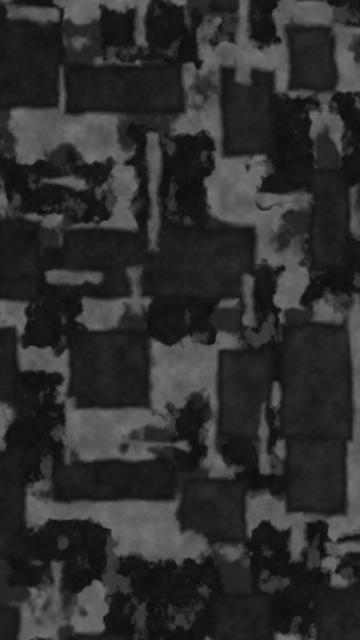
Give the GLSL for this texture, as a Shadertoy shader.

```glsl
#define CELL vec2(0.30, 0.38)
#define HALF_MIN vec2(0.055, 0.075)
#define HALF_MAX vec2(0.120, 0.180)
#define EDGE_SOFT 0.011
#define RAGGED 0.095
#define GROUND 0.375
#define SEAM 0.385
#define SLAB 0.125
#define SOOT 0.078
#define WORN 0.27

// Integer hash: two random values in 0..1 per lattice point
vec2 hash2(vec2 cell, float seed) {
    uvec2 v = uvec2(ivec2(cell) + ivec2(int(seed) * 131 + 4096, int(seed) * 57 + 4096));
    v = v * 1664525u + 1013904223u;
    v.x += v.y * 1664525u;
    v.y += v.x * 1664525u;
    v ^= v >> 16u;
    v.x += v.y * 1664525u;
    v.y += v.x * 1664525u;
    v ^= v >> 16u;
    return vec2(v & 65535u) / 65535.0;
}

float valueNoise(vec2 p, float seed) {
    vec2 i = floor(p), f = fract(p);
    f = f * f * (3.0 - 2.0 * f);
    float a = hash2(i, seed).x, b = hash2(i + vec2(1, 0), seed).x;
    float c = hash2(i + vec2(0, 1), seed).x, d = hash2(i + vec2(1, 1), seed).x;
    return mix(mix(a, b, f.x), mix(c, d, f.x), f.y);
}

float fbm(vec2 p, float seed) {
    float sum = 0.0, weight = 0.53;
    for (int i = 0; i < 4; i++) {
        sum += weight * valueNoise(p, seed + float(i));
        p = p * 2.03 + 3.7;
        weight *= 0.5;
    }
    return sum;
}

float boxDistance(vec2 p, vec2 halfSize) {
    vec2 q = abs(p) - halfSize;
    return length(max(q, 0.0)) + min(max(q.x, q.y), 0.0);
}

// Scattered upright and lying boxes: x = distance, y = random id
vec2 scatterBoxes(vec2 p, vec2 halfMin, vec2 halfMax, float lying, float seed) {
    vec2 home = floor(p / CELL), nearest = vec2(1.0, 0.0);
    for (int y = -1; y <= 1; y++)
    for (int x = -1; x <= 1; x++) {
        vec2 cell = home + vec2(x, y);
        vec2 kind = hash2(cell, seed + 2.0);
        vec2 center = (cell + 0.5 + 0.55 * (hash2(cell, seed) - 0.5)) * CELL;
        vec2 halfSize = mix(halfMin, halfMax, hash2(cell, seed + 1.0));
        if (kind.x < lying) halfSize = halfSize.yx;
        float d = boxDistance(p - center, halfSize);
        if (d < nearest.x) nearest = vec2(d, kind.y);
    }
    return nearest;
}

float cover(float d) {
    return 1.0 - smoothstep(-EDGE_SOFT, EDGE_SOFT, d);
}

void mainImage(out vec4 fragColor, in vec2 fragCoord) {
    vec2 p = fragCoord / iResolution.x;
    vec2 wobble = vec2(valueNoise(p * 16.0, 3.0), valueNoise(p * 16.0, 7.0)) - 0.5;
    vec2 q = p + 0.012 * wobble;
    float fray = fbm(p * 19.0, 11.0) - 0.5;
    float mottle = fbm(p * 24.0, 21.0) - 0.5;

    // Pale ground with sooty stains
    float tone = GROUND + 0.20 * mottle;
    float stain = smoothstep(0.50, 0.66, fbm(p * vec2(11.0, 9.0), 31.0));
    tone = mix(tone, 0.12, 0.9 * stain);

    // Ragged, worn dark blocks
    vec2 ragged = scatterBoxes(q, HALF_MIN, HALF_MAX, 0.25, 41.0);
    float wear = smoothstep(0.54, 0.74, fbm(p * vec2(23.0, 19.0), 51.0));
    float soot = mix(SOOT + 0.06 * mottle, WORN, 0.75 * wear);
    tone = mix(tone, soot, cover(ragged.x + RAGGED * fray));

    // Clean slabs with darker rims
    vec2 slab = scatterBoxes(q + CELL * vec2(0.45, 0.5), HALF_MIN, HALF_MAX * 0.95, 0.3, 61.0);
    float slabDistance = slab.x + 0.018 * fray;
    float face = SLAB + 0.04 * (slab.y - 0.5) + 0.09 * mottle;
    face = mix(face, SOOT, 0.8 * smoothstep(-0.028, -0.002, slabDistance));
    tone = mix(tone, face, cover(slabDistance));

    // Thin pale seams
    vec2 seam = scatterBoxes(q, vec2(0.008, 0.05), vec2(0.017, 0.16), 0.35, 71.0);
    tone = mix(tone, SEAM + 0.2 * mottle, 0.9 * cover(seam.x + 0.04 * fray));

    // Faint soft grain
    tone += 0.024 * (valueNoise(p * 85.0, 81.0) - 0.5);
    fragColor = vec4(vec3(clamp(tone, 0.055, 0.45)), 1.0);
}
```
